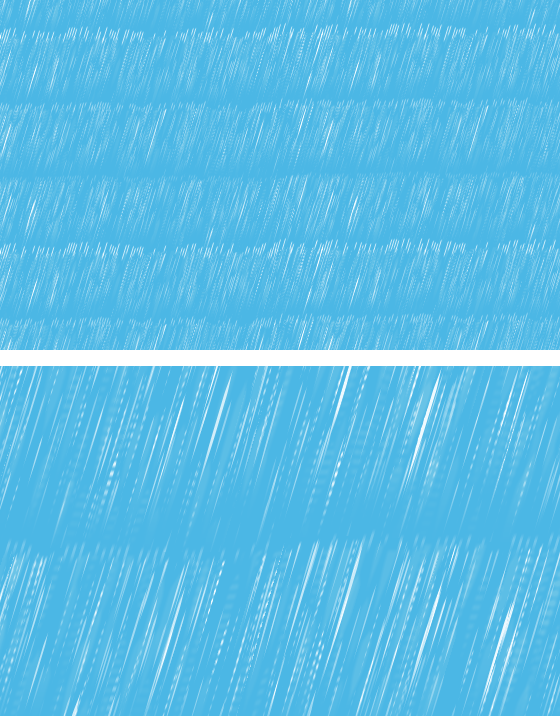
Top: the whole. Bottom: its middle third, enlarged.
Write a Shadertoy shader that draws this pattern.

```glsl
const float TILE = 0.92;   // width of one repeat, in canvas heights
const float BAND = 0.205;  // height of one band of rain; three bands make a repeat
const float LEAN = 0.3;    // sideways drift of a streak per unit of height

float hash(vec2 p)
{
    vec3 a = fract(vec3(p.xyx) * vec3(0.1031, 0.1030, 0.0973));
    a += dot(a, a.yzx + 33.33);
    return fract((a.x + a.y) * a.z);
}

// Share of a pixel covered by a line of the given half width
float lineCoverage(float d, float halfWidth, float pixel)
{
    return clamp((d + halfWidth) / pixel + 0.5, 0.0, 1.0)
         - clamp((d - halfWidth) / pixel + 0.5, 0.0, 1.0);
}

// Tapered slanted strokes; q.x is unslanted, q.y runs 0..1 down the band
float streaks(vec2 q, float band, float columns, float segments, float density,
              float halfWidth, float seed, float pixel)
{
    float x = q.x / TILE * columns;
    float column = mod(floor(x), columns);
    float own = hash(vec2(column, seed));
    float along = q.y * segments + own * 7.0;
    vec2 key = vec2(column + seed * 131.0, floor(along) + 17.0 * band);
    float chance = mix(hash(vec2(column, seed + 40.0)), hash(key), 0.45);
    float f = fract(along);
    float taper = smoothstep(0.0, 0.2, f) * smoothstep(1.0, 0.45, f);
    float center = mix(0.3, 0.7, hash(key + 9.0));
    float d = (fract(x) - center) * TILE / columns;
    float ink = lineCoverage(d, halfWidth * taper * mix(0.5, 1.0, own), pixel);

    // Ragged start under the seam and uneven fade above the next one
    ink *= smoothstep(0.0, 0.03, q.y - 0.05 * hash(key + 3.0));
    ink *= 1.0 - smoothstep(0.55, 0.98, q.y + 0.3 * (hash(key + 5.0) - 0.5));

    // Some strokes break into fine dashes
    float dash = 0.55 + 0.45 * sin(q.y * 140.0 + own * 6.3);
    ink *= mix(1.0, dash, step(0.6, hash(key + 7.0)));
    return ink * step(chance, density) * mix(0.45, 1.0, hash(key + 11.0));
}

// Short bright ticks along a seam; s is the signed distance in band heights
float seamTicks(float x, float s, float seam, float pixel)
{
    float strength = seam < 0.5 ? 1.0 : (seam < 1.5 ? 0.6 : 0.3);
    float columns = 130.0;
    float cell = x / TILE * columns;
    vec2 key = vec2(mod(floor(cell), columns), seam + 61.0);
    float d = (fract(cell) - 0.5) * TILE / columns;
    float ink = lineCoverage(d, 0.0013, pixel);
    float top = -0.10 * strength * hash(key);
    float bottom = 0.03 + 0.12 * strength * hash(key + 4.0);
    ink *= smoothstep(top - 0.02, top + 0.02, s);
    ink *= 1.0 - smoothstep(bottom - 0.05, bottom + 0.02, s);
    return ink * strength * step(0.4, hash(key + 8.0));
}

void mainImage(out vec4 fragColor, in vec2 fragCoord)
{
    vec2 p = fragCoord / iResolution.y;
    float pixel = 1.0 / iResolution.y;

    // Bands counted downward, stepping up slightly where repeats join
    float x = p.x - 0.785;
    float v = (1.0 - p.y) / BAND - 0.48 + 0.05 * smoothstep(-0.03, 0.03, x);
    v += 0.012 * sin(x * 6.2832 / TILE * 3.0);
    float band = mod(floor(v), 3.0);
    float t = fract(v);
    vec2 q = vec2(x + LEAN * BAND * (t - 0.5), t);

    // Streaks gather in clusters and thin out at the join
    float phase = q.x * 6.2832 / TILE;
    float cluster = 0.5 + 0.22 * sin(phase * 7.0 + 1.0) + 0.18 * sin(phase * 11.0 + 2.4);
    float open = smoothstep(0.0, 0.06, mod(q.x + 0.01, TILE));
    float density = mix(0.3, 0.62, cluster) * mix(0.45, 1.0, open);

    // Broad pale strokes under the rain
    float haze = 0.0;
    for (float i = 0.0; i < 3.0; i++)
        haze += streaks(q + vec2(i * 0.007, 0.0), band, 44.0 + 9.0 * i, 1.6 + 0.5 * i,
                        density + 0.1, 0.005, i + 20.0, 0.003);

    // Fine rain, then sparse bright strokes
    float rain = 0.0;
    for (float i = 0.0; i < 4.0; i++)
        rain += 0.62 * streaks(q + vec2(i * 0.0023, 0.0), band, 88.0 + 7.0 * i, 2.0 + 0.6 * i,
                               density, 0.0010, i + 1.0, pixel);
    rain += streaks(q, band, 64.0, 1.5, density * 0.6, 0.0017, 12.0, pixel);

    float seam = floor(v + 0.5);
    float s = v - seam;
    rain += 0.8 * seamTicks(x + LEAN * BAND * s, s, mod(seam, 3.0), pixel);

    vec3 color = vec3(0.295, 0.717, 0.898);
    color = mix(color, vec3(0.47, 0.79, 0.91), min(haze * 0.4, 0.7));
    color = mix(color, vec3(0.97, 0.99, 1.0), min(rain, 0.95));
    fragColor = vec4(color, 1.0);
}
```
